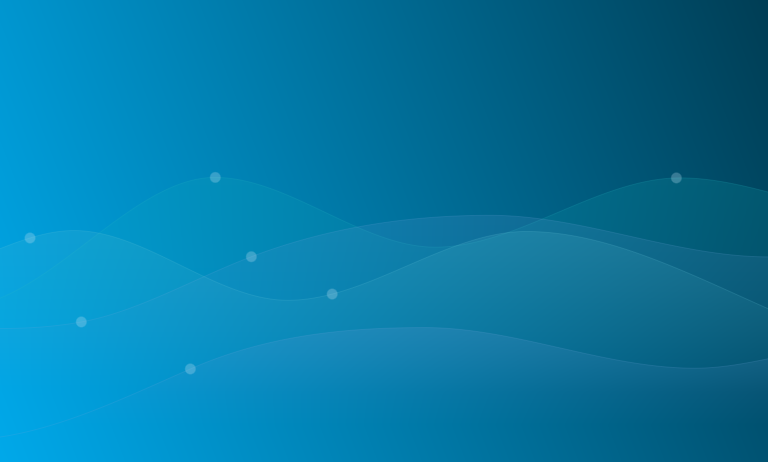
Write a Shadertoy shader that draws this background.

```glsl
// Translucent waves with small beads over a diagonal blue gradient.
// Each crest is a cubic Hermite curve; its fill fades out downwards and
// a thin stroke follows the edge. Lengths are in canvas heights.

const float ASPECT = 1.6623;          // width of the design space
const vec3 BRIGHT_BLUE = vec3(0.0, 0.66, 0.915);
const vec3 DEEP_BLUE = vec3(0.0, 0.24, 0.33);
const vec2 GRADIENT_AXIS = vec2(0.81, 0.19);
const float GRADIENT_CURVE = 1.05;

const vec3 TEAL = vec3(0.06, 0.70, 0.73);
const vec3 AQUA = vec3(0.34, 0.75, 0.83);
const vec3 PERIWINKLE = vec3(0.38, 0.60, 0.84);
const vec3 BEAD_COLOR = vec3(0.75, 0.88, 0.95);

const float STROKE_WIDTH = 0.0019;
const float STROKE_ALPHA = 0.18;
const float BEAD_RADIUS = 0.0115;
const float BEAD_SOFTNESS = 0.003;
const float BEAD_ALPHA = 0.29;
const int KNOTS = 5;

// Knots hold x, height and slope.
const vec3 BACK_WAVE[KNOTS] = vec3[](
    vec3(-0.087, 0.336, 0.0), vec3(0.465, 0.616, 0.0), vec3(0.942, 0.465, 0.0),
    vec3(1.472, 0.615, 0.0), vec3(1.948, 0.528, 0.0));
const vec3 BROAD_WAVE[KNOTS] = vec3[](
    vec3(0.0, 0.289, 0.0), vec3(0.175, 0.303, 0.18), vec3(0.543, 0.444, 0.38),
    vec3(1.061, 0.534, 0.0), vec3(1.663, 0.444, 0.0));
const vec3 MIDDLE_WAVE[KNOTS] = vec3[](
    vec3(-0.216, 0.400, 0.0), vec3(0.160, 0.501, 0.0), vec3(0.623, 0.350, 0.0),
    vec3(1.139, 0.499, 0.0), vec3(2.056, 0.223, 0.0));
const vec3 FRONT_WAVE[KNOTS] = vec3[](
    vec3(0.0, 0.054, 0.15), vec3(0.411, 0.201, 0.44), vec3(0.920, 0.291, 0.0),
    vec3(1.504, 0.203, 0.0), vec3(1.732, 0.238, 0.2));

// Height of a crest at x.
float crest(float x, vec3 knots[KNOTS]) {
    vec3 a = knots[0], b = knots[1];
    for (int i = 1; i < KNOTS - 1; i++) {
        if (x > knots[i].x) { a = knots[i]; b = knots[i + 1]; }
    }
    float span = b.x - a.x;
    float t = clamp((x - a.x) / span, 0.0, 1.0);
    float s = 1.0 - t;
    return mix(a.y, b.y, t * t * (3.0 - 2.0 * t))
         + span * t * s * (s * a.z - t * b.z);
}

// Coverage of a shape from its signed distance.
float cover(float d, float softness) {
    return clamp(0.5 - d / softness, 0.0, 1.0);
}

// Fill and edge stroke; fade holds the heights of zero and full opacity.
vec3 drawWave(vec3 color, vec2 p, float pixel, vec3 knots[KNOTS],
              vec3 tint, float alpha, vec2 fade) {
    float h = crest(p.x, knots);
    float slope = (crest(p.x + 0.002, knots) - h) / 0.002;
    float d = (p.y - h) / sqrt(1.0 + slope * slope);
    float opacity = clamp((p.y - fade.x) / (fade.y - fade.x), 0.0, 1.0);
    color = mix(color, tint, alpha * opacity * cover(d, pixel));

    float softness = max(pixel, STROKE_WIDTH);
    float stroke = cover(abs(d) - 0.5 * STROKE_WIDTH, softness);
    return mix(color, mix(tint, vec3(1.0), 0.1), STROKE_ALPHA * stroke);
}

// Two soft beads resting on a crest.
vec3 drawBeads(vec3 color, vec2 p, float pixel, vec3 knots[KNOTS], vec2 places) {
    float softness = max(pixel, BEAD_SOFTNESS);
    for (int i = 0; i < 2; i++) {
        vec2 center = vec2(places[i], crest(places[i], knots));
        float d = length(p - center) - BEAD_RADIUS;
        color = mix(color, BEAD_COLOR, BEAD_ALPHA * cover(d, softness));
    }
    return color;
}

void mainImage(out vec4 fragColor, in vec2 fragCoord) {
    vec2 uv = fragCoord / iResolution.xy;
    vec2 p = uv * vec2(ASPECT, 1.0);
    float pixel = 1.0 / iResolution.y;

    // Background
    float shade = pow(dot(uv, GRADIENT_AXIS), GRADIENT_CURVE);
    vec3 color = mix(BRIGHT_BLUE, DEEP_BLUE, shade);

    // Waves, back to front
    color = drawWave(color, p, pixel, BACK_WAVE, TEAL, 0.17, vec2(0.15, 0.617));
    color = drawWave(color, p, pixel, BROAD_WAVE, PERIWINKLE, 0.17, vec2(0.15, 0.535));
    color = drawWave(color, p, pixel, MIDDLE_WAVE, AQUA, 0.17, vec2(0.15, 0.502));
    color = drawWave(color, p, pixel, FRONT_WAVE, PERIWINKLE, 0.21, vec2(0.08, 0.292));

    // Beads; a place below zero lies off the canvas
    color = drawBeads(color, p, pixel, BACK_WAVE, vec2(0.466, 1.464));
    color = drawBeads(color, p, pixel, BROAD_WAVE, vec2(0.176, 0.544));
    color = drawBeads(color, p, pixel, MIDDLE_WAVE, vec2(0.065, 0.719));
    color = drawBeads(color, p, pixel, FRONT_WAVE, vec2(0.412, -1.0));

    fragColor = vec4(color, 1.0);
}
```
